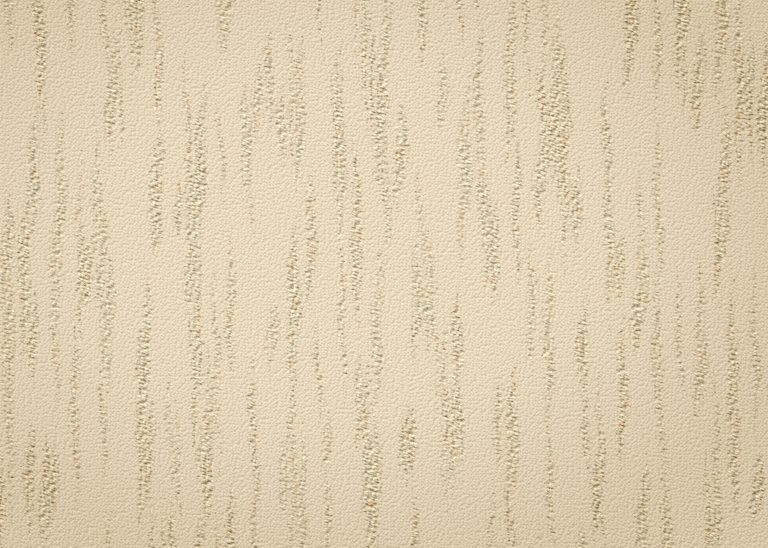
A Shadertoy shader for this texture:

```glsl
// Cream woven wallpaper with ragged, crinkled vertical streaks.

#define CLOTH        vec3(0.914, 0.854, 0.744)
#define STREAK_TINT  vec3(-0.052, -0.046, -0.056)
#define RUST_TINT    vec3(0.02, -0.04, -0.08)
#define COLUMN       0.054   // spacing of streak columns
#define ROW          0.34    // spacing of streaks along a column
#define HALF_WIDTH   0.0125  // widest half width of a streak
#define RAGGED       0.014   // roughness of streak edges
#define THREAD       0.0064  // period of the weave
#define CRINKLE      vec2(0.0092, 0.0058)
#define RELIEF       0.36    // contrast inside streaks
#define GRAIN        0.12    // contrast of the plain cloth
#define SHADE        0.08    // darkening toward the corners

const float TAU = 6.2832;

vec2 hash2(vec2 p) {
    vec3 q = fract(p.xyx * vec3(0.1031, 0.1030, 0.0973));
    q += dot(q, q.yzx + 33.33);
    return fract((q.xx + q.yz) * q.zy);
}

// Cellular noise: distance to the nearest jittered point.
float cellular(vec2 p) {
    vec2 cell = floor(p);
    float nearest = 4.0;
    for (int j = -1; j <= 1; j++)
        for (int i = -1; i <= 1; i++) {
            vec2 id = cell + vec2(i, j);
            vec2 d = id + hash2(id + 200.0) - p;
            nearest = min(nearest, dot(d, d));
        }
    return sqrt(nearest);
}

// Cellular bumps lit from the upper left, shadows deeper than lights.
float emboss(vec2 p) {
    float slope = cellular(p + vec2(-0.16, 0.3)) - cellular(p + vec2(0.16, -0.3));
    return slope < 0.0 ? 1.15 * slope : 0.75 * slope;
}

// Depth inside the nearest spindle-shaped streak, negative outside.
float streakDepth(vec2 p, float seed) {
    float depth = -1.0;
    for (int i = -1; i <= 1; i++) {
        float column = floor(p.x / COLUMN) + float(i);
        float y = p.y / ROW + hash2(vec2(column + 70.0, seed)).x * 5.0;
        for (int j = -1; j <= 1; j++) {
            float row = floor(y) + float(j);
            vec2 id = vec2(column + 90.0, row + seed);
            vec2 place = hash2(id);
            vec2 form = hash2(id + 37.0);
            float halfLength = mix(0.16, 0.5, form.x);
            float t = (y - row - place.y) / halfLength;
            float bend = 0.006 * t * (form.y * 2.0 - 1.0)
                       + 0.003 * sin(p.y * 34.0 + place.x * TAU);
            float x = p.x - (column + place.x) * COLUMN - bend;
            float width = HALF_WIDTH * mix(0.35, 1.0, form.y) * (1.0 - t * t);
            depth = max(depth, width - abs(x));
        }
    }
    return depth;
}

void mainImage(out vec4 fragColor, in vec2 fragCoord) {
    vec2 p = fragCoord / iResolution.y;
    vec2 uv = fragCoord / iResolution.xy;

    // Fine weave: crossed threads with uneven yarn
    vec2 warp = p + 0.0012 * sin(p.yx * vec2(83.0, 71.0));
    float weave = sin(warp.x * TAU / THREAD) * sin(warp.y * TAU / THREAD);
    float yarn = emboss(p / (THREAD * vec2(0.9, 0.72)) + 40.0);
    float tone = 0.024 * weave + GRAIN * yarn;

    // Ragged streak mask, broken up along its length
    float rough = cellular(p / vec2(0.010, 0.006) + 15.0) - 0.45;
    float depth = max(streakDepth(p, 11.0), streakDepth(p + 0.031, 53.0));
    float mask = smoothstep(-0.004, 0.005, depth - RAGGED * rough);
    float wear = 0.8 + 0.2 * sin(p.x * 41.0 + 2.0 * sin(p.y * 9.0))
                           * sin(p.y * 17.0 + p.x * 23.0);
    mask *= wear;

    // Crinkled relief inside the streaks, in two sizes
    vec2 slanted = vec2(p.x, p.y + 0.25 * p.x);
    float crinkle = emboss(slanted / CRINKLE + 80.0)
                  + 0.5 * emboss(slanted / (CRINKLE * 0.62) + 130.0);
    tone = mix(tone, RELIEF * crinkle + 0.4 * tone, mask);

    // Sparse rust-coloured flecks along the streaks
    float fleck = smoothstep(0.24, 0.08, cellular(p / vec2(0.035, 0.06) + 9.0));

    // Soft light, strongest left of the centre
    vec2 away = uv - vec2(0.44, 0.56);
    float falloff = SHADE * smoothstep(0.0, 0.55, dot(away, away) * 1.3);

    vec3 color = CLOTH + tone - falloff * vec3(0.9, 1.0, 1.1);
    color += mask * (STREAK_TINT + 0.6 * fleck * RUST_TINT);
    fragColor = vec4(clamp(color, 0.0, 1.0), 1.0);
}
```
